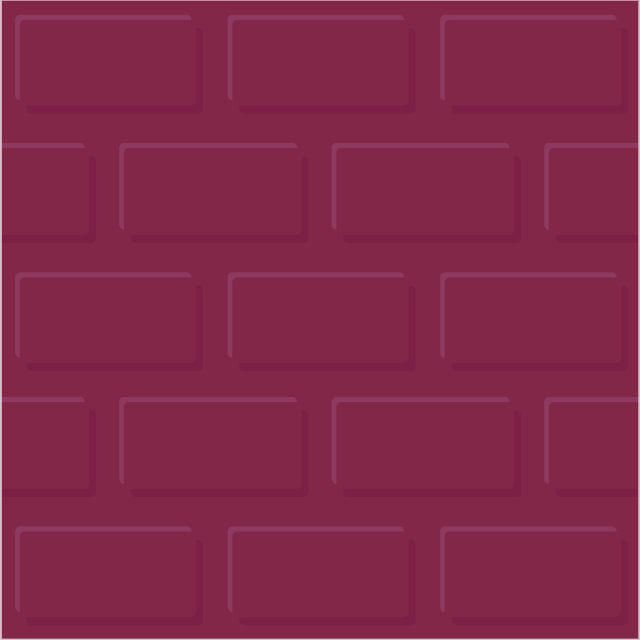
Reproduce this pattern procedurally as a WebGL 1 fragment shader.

```glsl
precision highp float;
// Draws a running-bond brick wall with embossed edges and an uneven pale frame.

uniform vec2 u_resolution;

#define PITCH vec2(0.332, 0.2012)
#define ORIGIN vec2(0.0222, 0.0221)
#define ODD_ROW_SHIFT 0.1637
#define ODD_ROW_GROWTH 0.0011
#define LOWER_ROWS_RISE 0.0054
#define HALF_SIZE vec2(0.1378, 0.0667)
#define LIGHT_CENTER vec2(0.1393, 0.0677)
#define FACE_CENTER vec2(0.1465, 0.0757)
#define SHADE_CENTER vec2(0.1573, 0.0886)
#define BASE_COLOR vec3(0.513, 0.154, 0.286)
#define LIGHT_COLOR vec3(0.552, 0.225, 0.376)
#define SHADE_COLOR vec3(0.490, 0.127, 0.269)

const vec3 FRAME_COLOR = vec3(0.86, 0.75, 0.795);
const vec2 FRAME_LEFT_BOTTOM = vec2(0.0029, 0.0021);
const vec2 FRAME_RIGHT_TOP = vec2(0.0027, 0.0011);
const float CORNER_RADIUS = 0.0078;
const float LOWER_ROWS_START = 0.583;

// Signed distance to a rounded box.
float boxDistance(vec2 p, vec2 halfSize) {
  vec2 q = abs(p) - halfSize + CORNER_RADIUS;
  return length(max(q, 0.0)) + min(max(q.x, q.y), 0.0) - CORNER_RADIUS;
}

// Antialiased coverage of the inside of a distance field.
float coverage(float dist, float pixel) {
  return clamp(0.5 - dist / pixel, 0.0, 1.0);
}

void main() {
  vec2 uv = gl_FragCoord.xy / u_resolution;
  float pixel = 1.0 / min(u_resolution.x, u_resolution.y);

  // Rows count downward; the joint above the lower rows is narrower.
  vec2 p = vec2(uv.x, 1.0 - uv.y) - ORIGIN;
  p.y += LOWER_ROWS_RISE * step(LOWER_ROWS_START, p.y);
  float odd = mod(floor(p.y / PITCH.y), 2.0);
  p.x -= ODD_ROW_SHIFT * odd;

  // Odd rows hold slightly larger bricks; the margin keeps them in their cell.
  vec2 margin = vec2(0.004, 0.0);
  vec2 local = mod(p + margin, PITCH) - margin;
  vec2 halfSize = HALF_SIZE + ODD_ROW_GROWTH * odd;

  // Shifted copies of the brick peek out from behind its face.
  float face = boxDistance(local - FACE_CENTER, halfSize);
  float light = max(boxDistance(local - LIGHT_CENTER, halfSize), -face);
  float shade = max(boxDistance(local - SHADE_CENTER, halfSize), -face);

  vec3 color = mix(BASE_COLOR, SHADE_COLOR, coverage(shade, pixel));
  color = mix(color, LIGHT_COLOR, coverage(light, pixel));

  // Pale frame, widest at the sides and faintest at the top.
  vec2 inset = min(uv - FRAME_LEFT_BOTTOM, 1.0 - uv - FRAME_RIGHT_TOP);
  float frame = min(inset.x, inset.y);
  color = mix(color, FRAME_COLOR, coverage(frame, pixel));

  gl_FragColor = vec4(color, 1.0);
}
```
